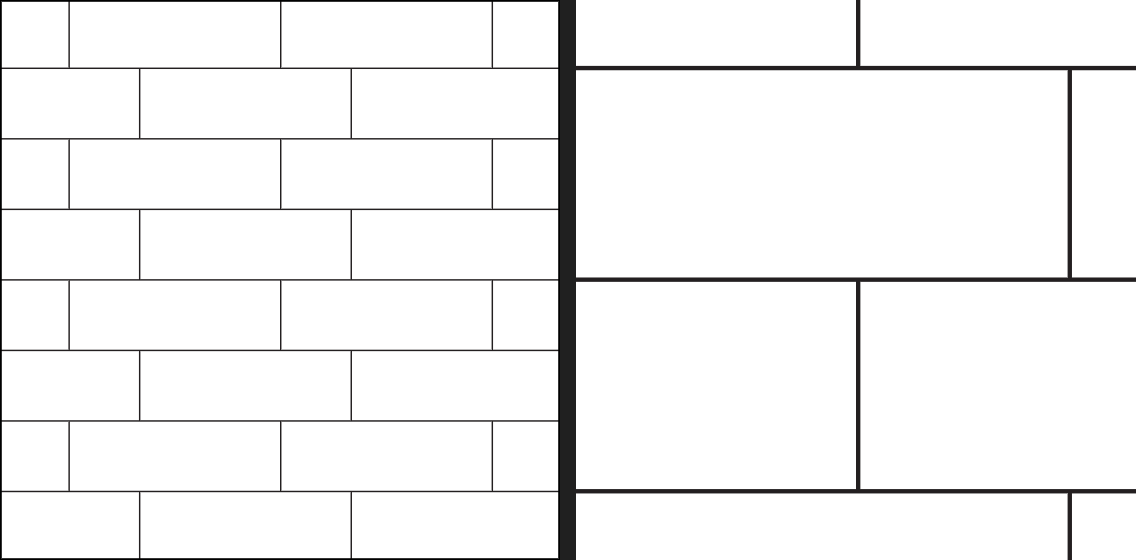
Left: the whole. Right: its middle third, enlarged.
Write a Shadertoy shader that draws this pattern.

```glsl
// Thin-lined running-bond brick grid, each row shifted by a third, in a black frame.

const vec3 PAPER = vec3(1.0);
const vec3 INK = vec3(0.137, 0.122, 0.125);
const vec3 FRAME = vec3(0.0);

const float ROW_HEIGHT = 0.12595;
const float BRICK_WIDTH = 3.0 * ROW_HEIGHT;
const vec2 BOND_ORIGIN = vec2(0.5013, 0.5002);
const float JOINT_WIDTH = 0.0026;
const float FRAME_WIDTH = 0.0032;

// Distance to the nearest multiple of the period
float repeatDistance(float x, float period) {
    return abs(x - period * round(x / period));
}

// Distance to the nearest joint of the brick bond
float brickJointDistance(vec2 p, vec2 brick, float shift) {
    float row = floor(p.y / brick.y);
    float rowShift = shift * (1.0 - mod(row, 2.0));
    float bedJoint = repeatDistance(p.y, brick.y);
    float headJoint = repeatDistance(p.x - rowShift, brick.x);
    return min(bedJoint, headJoint);
}

// Distance inward from the canvas edge
float edgeDistance(vec2 uv) {
    vec2 d = min(uv, 1.0 - uv);
    return min(d.x, d.y);
}

// Antialiased coverage of the region closer than the given reach
float coverage(float dist, float reach, float pixel) {
    return clamp((reach - dist) / pixel + 0.5, 0.0, 1.0);
}

void mainImage(out vec4 fragColor, in vec2 fragCoord) {
    vec2 uv = fragCoord / iResolution.xy;
    float pixel = 1.0 / min(iResolution.x, iResolution.y);

    // Brick joints
    vec2 brick = vec2(BRICK_WIDTH, ROW_HEIGHT);
    float joint = brickJointDistance(uv - BOND_ORIGIN, brick, BRICK_WIDTH / 3.0);
    vec3 color = mix(PAPER, INK, coverage(joint, 0.5 * JOINT_WIDTH, pixel));

    // Outer frame
    color = mix(color, FRAME, coverage(edgeDistance(uv), FRAME_WIDTH, pixel));

    fragColor = vec4(color, 1.0);
}
```
